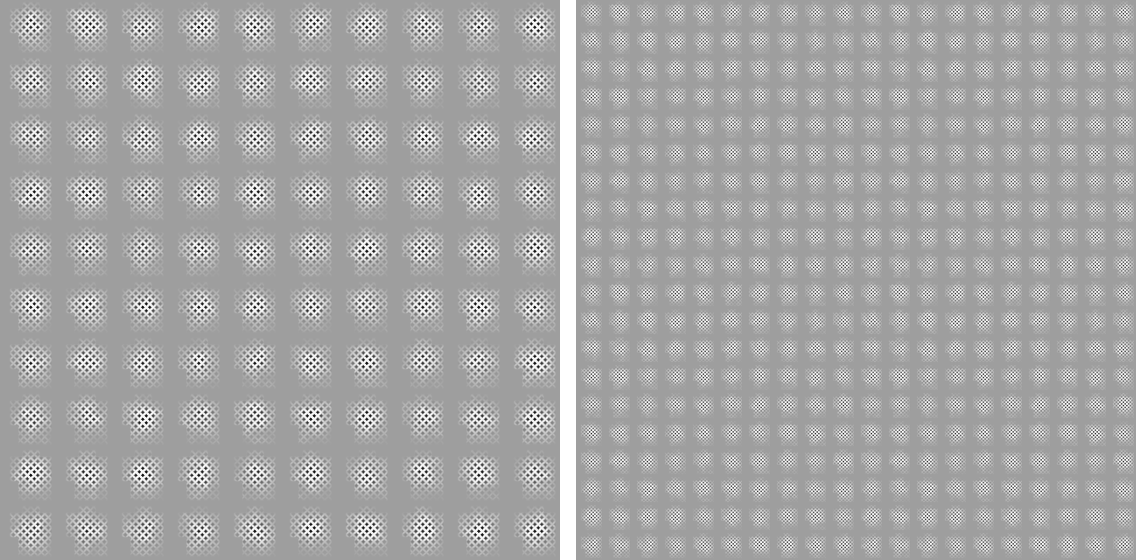
Left, the tile; right, the same tile 2 across and 2 down.
Give the GLSL for this pattern, as a three.js fragment shader.

```glsl
#define REPEATS 10.0
#define LATTICE 8.0
#define LATTICE_PHASE vec2(0.4, 0.1)
#define CORE vec2(0.57, 0.535)
#define GROUND 0.62
#define LIGHT_GAIN 0.40
#define DARK_GAIN 0.56
#define LINE_WIDTH 0.16
#define SOFTNESS 0.13
#define WEAR 0.55

varying vec2 vUv;

float hash(vec2 p) {
  return fract(sin(dot(p, vec2(127.1, 311.7))) * 43758.5453);
}

// Value noise that wraps after the given number of steps.
float wrapNoise(vec2 p, float period) {
  vec2 i = floor(p);
  vec2 f = smoothstep(0.0, 1.0, p - i);
  vec2 a = mod(i, period);
  vec2 b = mod(i + 1.0, period);
  return mix(mix(hash(a), hash(vec2(b.x, a.y)), f.x),
             mix(hash(vec2(a.x, b.y)), hash(b), f.x), f.y);
}

float softBox(vec2 p, vec2 low, vec2 high) {
  vec2 inside = smoothstep(low - 0.02, low + 0.02, p)
              * (1.0 - smoothstep(high - 0.02, high + 0.02, p));
  return inside.x * inside.y;
}

// Stepped outline: wide body, foot to the right, narrow tip on top.
float footprint(vec2 p) {
  float body = softBox(p, vec2(0.18, 0.41), vec2(0.92, 0.84));
  float foot = softBox(p, vec2(0.33, 0.07), vec2(0.92, 0.50));
  float tip = softBox(p, vec2(0.41, 0.75), vec2(0.71, 0.96));
  return max(body, max(foot * 0.9, tip * 0.7));
}

void main() {
  vec2 grid = vUv * REPEATS;
  vec2 cell = mod(floor(grid), REPEATS);
  vec2 p = fract(grid);

  // Crossed diagonal strokes enclosing dark diamonds
  vec2 u = grid * LATTICE - LATTICE_PHASE;
  vec2 diagonals = abs(fract(vec2(u.x + u.y, u.x - u.y)) - 0.5);
  float d = min(diagonals.x, diagonals.y);
  float stroke = 1.0 - smoothstep(LINE_WIDTH - SOFTNESS, LINE_WIDTH + SOFTNESS, d);
  float diamond = smoothstep(LINE_WIDTH, 0.42, d);

  // Small differences between repeats and between strokes
  vec2 shift = vec2(hash(cell + 3.7), hash(cell + 8.3)) - 0.5;
  float strength = 0.9 + 0.2 * hash(cell + 5.1);
  float grain = wrapNoise(u, REPEATS * LATTICE);
  strength *= 1.0 + WEAR * (grain - 0.5);

  // Contrast fades away from the core
  vec2 q = p - CORE - shift * vec2(0.03, 0.06);
  float r2 = dot(q, q);
  float mask = footprint(p);
  float light = (1.08 * exp(-16.0 * r2) + 0.16 * grain) * mask * strength;
  float dark = exp(-20.0 * r2) * mask * strength;

  float tone = GROUND + LIGHT_GAIN * light * stroke - DARK_GAIN * dark * diamond;
  gl_FragColor = vec4(vec3(clamp(tone, 0.08, 0.97)), 1.0);
}
```
